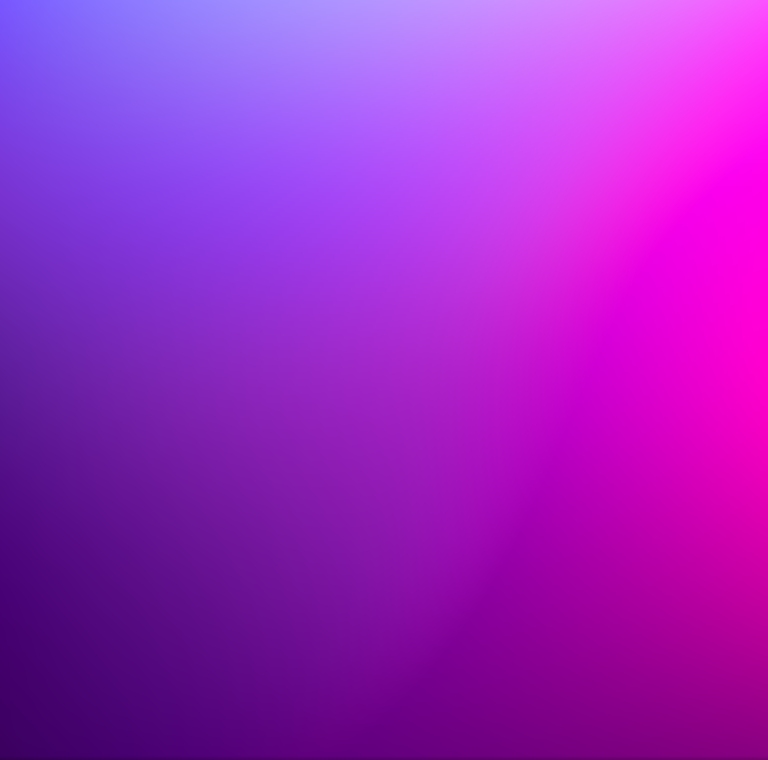
Write a WebGL 1 fragment shader that draws this background.

```glsl
precision highp float;

uniform vec2 u_resolution;

// Catmull-Rom curve from b to c
vec3 spline(vec3 a, vec3 b, vec3 c, vec3 d, float t) {
    vec3 bend = 2.0 * a - 5.0 * b + 4.0 * c - d;
    vec3 twist = 3.0 * (b - c) + d - a;
    return b + 0.5 * t * (c - a + t * (bend + t * twist));
}

// Smooth ramp through five evenly spaced colours
vec3 ramp(vec3 a, vec3 b, vec3 c, vec3 d, vec3 e, float t) {
    float s = clamp(t, 0.0, 1.0) * 4.0;
    if (s < 1.0) return spline(2.0 * a - b, a, b, c, s);
    if (s < 2.0) return spline(a, b, c, d, s - 1.0);
    if (s < 3.0) return spline(b, c, d, e, s - 2.0);
    return spline(c, d, e, 2.0 * e - d, s - 3.0);
}

// Quadratic blend through colours at s = 0, 1 and 2
vec3 blendThree(vec3 a, vec3 b, vec3 c, float s) {
    return a * (1.0 - s) * (2.0 - s) * 0.5
         + b * s * (2.0 - s)
         + c * s * (s - 1.0) * 0.5;
}

// Horizontal position of the curved fold at height y
float foldCurve(float y) {
    return 0.44 + y * (1.244 + y * (-1.967 + y * 1.573));
}

// Violet field, with across = 0 at the left edge and 1 at the fold
vec3 violetField(float across, float y) {
    vec3 edge = ramp(vec3(0.23, 0.0, 0.37), vec3(0.29, 0.01, 0.47),
                     vec3(0.36, 0.11, 0.60), vec3(0.47, 0.20, 0.82),
                     vec3(0.47, 0.34, 1.0), y);
    vec3 middle = ramp(vec3(0.28, 0.0, 0.44), vec3(0.40, 0.07, 0.57),
                       vec3(0.54, 0.15, 0.74), vec3(0.61, 0.28, 0.96),
                       vec3(0.72, 0.58, 1.0), y);
    vec3 nearFold = ramp(vec3(0.35, 0.0, 0.48), vec3(0.54, 0.08, 0.67),
                         vec3(0.69, 0.13, 0.79), vec3(0.86, 0.25, 0.93),
                         vec3(1.0, 0.30, 1.0), y);
    return blendThree(edge, middle, nearFold, across / 0.4);
}

// Magenta field, with across = 0 at the fold and 1 at the right edge
vec3 magentaField(float across, float y) {
    vec3 fold = ramp(vec3(0.37, 0.0, 0.49), vec3(0.58, 0.0, 0.65),
                     vec3(0.80, 0.0, 0.82), vec3(0.98, 0.0, 0.93),
                     vec3(1.0, 0.20, 1.0), y);
    vec3 edge = ramp(vec3(0.53, 0.0, 0.50), vec3(0.81, 0.0, 0.65),
                     vec3(1.0, 0.0, 0.80), vec3(1.0, 0.0, 0.91),
                     vec3(1.0, 0.20, 1.0), y);
    return mix(fold, edge, across);
}

void main() {
    vec2 uv = gl_FragCoord.xy / u_resolution;
    float fold = foldCurve(uv.y);
    float leftAcross = min(uv.x / fold, 1.0);
    float rightAcross = clamp((uv.x - fold) / max(1.0 - fold, 0.05), 0.0, 1.0);

    // Soft approach to the fold, crisp on its far side
    float approach = clamp((leftAcross - 0.7) / 0.3, 0.0, 1.0);
    vec3 color = mix(violetField(leftAcross, uv.y),
                     magentaField(rightAcross, uv.y), approach * approach);

    // Thin shade along the bottom edge
    color *= mix(0.85, 1.0, smoothstep(0.0, 0.006, uv.y));

    gl_FragColor = vec4(clamp(color, 0.0, 1.0), 1.0);
}
```
